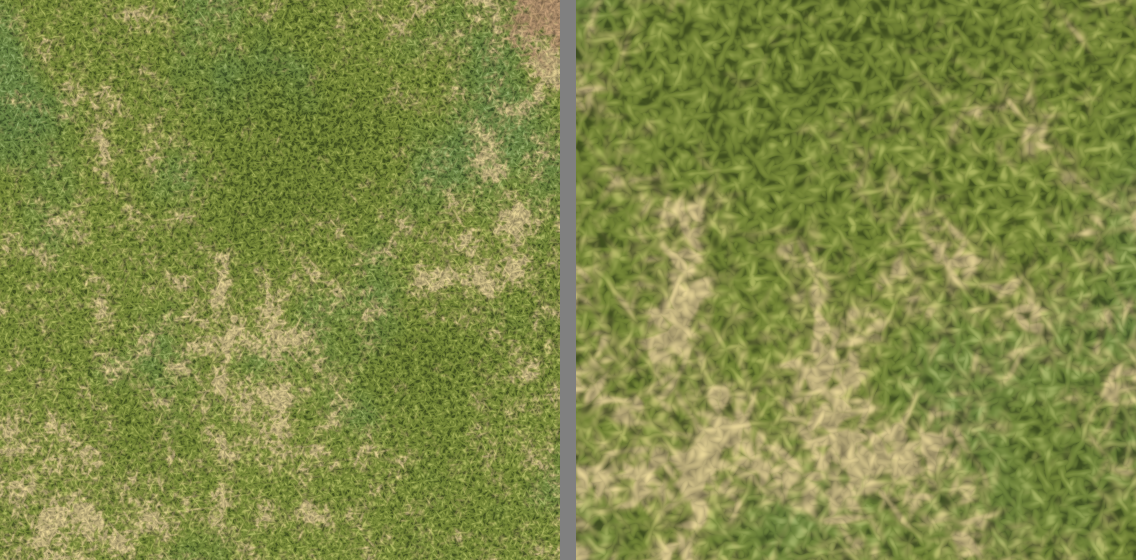
Left: the whole. Right: its middle third, enlarged.
A WebGL 1 fragment shader for this texture:

```glsl
precision highp float;
// A sunlit, patchy lawn seen from above. Crossed layers of stretched gradient
// noise make short blades; broad fields thin the turf into straw, and a few
// soft spots set where it is lush, dry, cool or worn down to soil.

uniform vec2 u_resolution;

const vec3 SHADOW = vec3(0.25, 0.31, 0.12);
const vec3 GRASS = vec3(0.45, 0.52, 0.21);
const vec3 SUNLIT = vec3(0.67, 0.71, 0.37);
const vec3 TAN = vec3(0.60, 0.57, 0.36);
const vec3 STRAW = vec3(0.83, 0.76, 0.55);
const vec3 SOIL = vec3(0.70, 0.56, 0.43);
const vec3 COOL_TINT = vec3(0.86, 0.97, 1.28);

float hash(vec2 p) {
  vec3 q = fract(vec3(p.xyx) * 0.1031);
  q += dot(q, q.yzx + 33.33);
  return fract((q.x + q.y) * q.z);
}

vec2 gradientAt(vec2 cell) {
  float angle = 6.28318 * hash(cell);
  return vec2(cos(angle), sin(angle));
}

// Gradient noise, about -1 to 1.
float noise(vec2 p) {
  vec2 i = floor(p);
  vec2 f = p - i;
  vec2 e = vec2(1.0, 0.0);
  vec2 w = f * f * f * (f * (f * 6.0 - 15.0) + 10.0);
  float low = mix(dot(gradientAt(i), f), dot(gradientAt(i + e), f - e), w.x);
  float high = mix(dot(gradientAt(i + e.yx), f - e.yx),
                   dot(gradientAt(i + e.xx), f - e.xx), w.x);
  return 1.4 * mix(low, high, w.y);
}

mat2 rotation(float angle) {
  float c = cos(angle), s = sin(angle);
  return mat2(c, s, -s, c);
}

float fbm(vec2 p) {
  float sum = 0.0, amplitude = 0.5;
  for (int i = 0; i < 4; i++) {
    sum += amplitude * noise(p);
    p = rotation(0.6) * p * 2.03 + 17.3;
    amplitude *= 0.5;
  }
  return sum;
}

// Brightest of several crossed layers of stretched noise, centred near zero.
float blades(vec2 p, float density) {
  float top = -1.0;
  for (int i = 0; i < 3; i++) {
    float k = float(i);
    vec2 q = rotation(0.4 + 1.05 * k) * p;
    top = max(top, noise(q * density * vec2(1.0, 0.45) + 61.7 * k + 300.0));
  }
  return top - 0.27;
}

// Soft round region, 1 at its centre.
float spot(vec2 p, vec2 centre, float radius) {
  vec2 d = (p - centre) / radius;
  return exp(-dot(d, d));
}

void main() {
  vec2 uv = gl_FragCoord.xy / u_resolution;
  vec2 p = uv * u_resolution / min(u_resolution.x, u_resolution.y);

  // Broad layout
  float lush = spot(uv, vec2(0.52, 0.76), 0.25) + 0.9 * spot(uv, vec2(0.74, 0.36), 0.10);
  float dry = spot(uv, vec2(0.20, 0.80), 0.11) + spot(uv, vec2(0.12, 0.08), 0.18)
            + spot(uv, vec2(0.92, 0.50), 0.17) + 0.8 * spot(uv, vec2(0.40, 0.40), 0.18);
  float worn = spot(uv, vec2(1.0, 1.0), 0.16);
  float field = fbm(p * 3.2 + 5.0);
  float cool = smoothstep(0.05, 0.6, fbm(p * 4.0 + 40.0) + 0.6 * spot(uv, vec2(0.0, 0.83), 0.16)
                                     + 0.3 * spot(uv, vec2(0.95, 0.75), 0.2));

  // Blades and tufts
  float blade = blades(p, 210.0);
  float tuft = 0.55 * noise(p * 72.0 + 9.0) + 0.5 * noise(p * 145.0 + 80.0);
  float shade = 0.51 + 0.68 * blade + 0.42 * tuft + 0.15 * field - 0.10 * lush;
  vec3 colour = mix(SHADOW, GRASS, smoothstep(-0.05, 0.52, shade));
  colour = mix(colour, SUNLIT, smoothstep(0.45, 1.05, shade));
  colour *= mix(vec3(1.0), COOL_TINT, 0.75 * cool);

  // Dead grass, ragged at the edges
  float fleck = blades(p + 3.7, 125.0);
  float dryness = 0.7 * field + 1.1 * fbm(p * 19.0 + 70.0) + 0.65 * fleck
                + 0.30 * dry - 0.30 * lush + 0.55 * worn;
  float light = 0.92 + 0.32 * blade + 0.15 * tuft;
  colour = mix(colour, TAN * (0.65 + 0.7 * shade), 0.6 * smoothstep(-0.2, 0.4, dryness));
  colour = mix(colour, STRAW * light, 0.88 * smoothstep(0.22, 0.62, dryness));

  // Bare earth in the worn corner
  float bare = smoothstep(0.55, 0.85, worn + 0.5 * fbm(p * 16.0) + 0.15 * fleck);
  colour = mix(colour, SOIL * light, 0.85 * bare);

  gl_FragColor = vec4(clamp(colour, 0.0, 1.0), 1.0);
}
```
